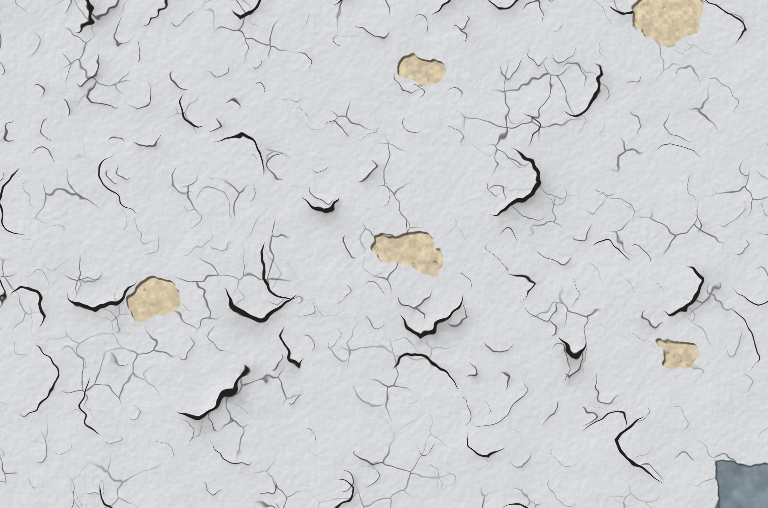
Give the GLSL for this texture, as a Shadertoy shader.

```glsl
// Pale grey wall paint, cracked into small curled flakes, with spots of bare plaster.

const vec2 LIGHT = vec2(-0.6, 0.8);

float hash(vec2 p) {
    return fract(sin(dot(p, vec2(127.1, 311.7))) * 43758.5453);
}

float noise(vec2 p) {
    vec2 i = floor(p), f = fract(p);
    f = f * f * (3.0 - 2.0 * f);
    return mix(mix(hash(i), hash(i + vec2(1, 0)), f.x),
               mix(hash(i + vec2(0, 1)), hash(i + vec2(1, 1)), f.x), f.y);
}

float fbm(vec2 p) {
    float sum = 0.0, amp = 0.53;
    for (int i = 0; i < 4; i++) {
        sum += amp * noise(p);
        p = mat2(1.6, 1.2, -1.2, 1.6) * p + 3.7;
        amp *= 0.5;
    }
    return sum;
}

// Distance to the nearest border of irregular cells
float cellBorder(vec2 p) {
    vec2 base = floor(p), nearest = vec2(0);
    float best = 9.0, border = 9.0;
    for (int pass = 0; pass < 2; pass++)
    for (int j = -2; j <= 2; j++)
    for (int i = -2; i <= 2; i++) {
        vec2 cell = base + vec2(i, j);
        vec2 r = cell + 0.1 + 0.8 * vec2(hash(cell), hash(cell + 41.3)) - p;
        vec2 across = r - nearest;
        if (pass == 0 && dot(r, r) < best) { best = dot(r, r); nearest = r; }
        if (pass == 1 && dot(across, across) > 1e-4)
            border = min(border, dot(0.5 * (r + nearest), normalize(across)));
    }
    return border;
}

// Scattered curled flake edges: x = open gap, y = cast shadow, z = bright rim
vec3 curls(vec2 p, float freq, float maxGap, float px) {
    vec3 result = vec3(0);
    vec2 base = floor(p * freq);
    for (int j = -1; j <= 1; j++)
    for (int i = -1; i <= 1; i++) {
        vec2 cell = base + vec2(i, j);
        vec2 q = p * freq - cell - 0.1 - 0.8 * vec2(hash(cell + 2.1), hash(cell + 8.4));
        float turn = 4.6 * (hash(cell + 13.7) - 0.5) - 0.7;
        vec2 n = q / max(length(q), 1e-3);
        float size = mix(length(q), abs(q.x) + abs(q.y), 0.3);
        float edge = (size - 0.2 - 0.28 * hash(cell + 21.9)) / freq;
        float taper = smoothstep(0.1, 0.95, dot(n, vec2(cos(turn), sin(turn))));
        float lift = taper * pow(hash(cell + 33.2), 1.4);
        float gap = maxGap * lift, facing = dot(n, -LIGHT);
        float open = 1.0 - smoothstep(gap - 0.6 * px, gap + 0.6 * px, abs(edge));
        float spread = (0.03 + 0.09 * lift) / freq;
        float shadow = step(0.0, edge) * exp(-edge / spread) * (0.35 + 0.65 * facing);
        float rim = step(edge, 0.0) * exp(edge * freq / 0.13) * facing;
        result = max(result, vec3(open * smoothstep(0.02, 0.2, lift),
                                  lift * shadow, lift * rim));
    }
    return result;
}

// Bare plaster spots, negative inside
float spotField(vec2 p, float aspect) {
    float d = 9.0;
    for (int i = 0; i < 5; i++) {
        float k = float(i);
        vec2 c = fract(vec2(0.53, 0.51) + k * vec2(0.34, 0.45)) * vec2(aspect, 1);
        d = min(d, length((p - c) * vec2(0.9, 1.15)) - 0.064 + 0.012 * k);
    }
    return d + 0.1 * (fbm(p * 15.0) - 0.5);
}

void mainImage(out vec4 fragColor, in vec2 fragCoord) {
    float px = 1.0 / iResolution.y, aspect = iResolution.x * px;
    vec2 p = fragCoord * px;

    // Paint with fine grain lit from the upper left
    float relief = fbm(p * 110.0) - fbm(p * 110.0 - LIGHT * 0.5);
    float swell = fbm(p * 12.0) - fbm(p * 12.0 - LIGHT * 0.25);
    vec3 paint = vec3(0.842, 0.848, 0.858) - 0.085 * relief - 0.06 * swell;

    // Jagged warp shared by all cracks
    vec2 warped = p + 0.08 * (vec2(fbm(p * 9.0), fbm(p * 9.0 + 17.0)) - 0.5);
    warped += 0.008 * (vec2(noise(p * 65.0), noise(p * 65.0 + 9.0)) - 0.5);

    // Short hairline branches
    float branch = cellBorder(warped * 13.0 + 5.0) / 13.0;
    float branchMask = smoothstep(0.55, 0.9, noise(p * 13.0 + 30.0));
    float hair = 1.0 - smoothstep(0.0, 0.0012 + 0.6 * px, branch);
    paint = mix(paint, vec3(0.28), 0.7 * hair * branchMask);

    // Small and large curled flakes, crowded in some areas
    float crowd = 0.45 + 0.55 * smoothstep(0.3, 0.65, noise(p * 4.0 + 12.0));
    vec3 small = curls(warped + 3.3, 13.0, 0.0017, px) * crowd;
    vec3 large = curls(warped + 7.1, 5.5, 0.0052, px) * vec3(1, crowd, crowd);
    paint *= 1.0 - 0.22 * small.y - 0.42 * large.y;
    paint *= 1.0 + 0.05 * small.z + 0.08 * large.z;
    vec3 col = mix(paint, vec3(0.22, 0.22, 0.21), 0.8 * small.x);
    col = mix(col, vec3(0.13, 0.13, 0.12), large.x);

    // Gritty plaster under a thin shaded paint edge
    float spot = spotField(p, aspect);
    float overhang = spotField(p + LIGHT * 0.005, aspect);
    vec3 plaster = vec3(0.83, 0.77, 0.655) * (0.84 + 0.32 * fbm(p * 120.0));
    plaster *= 1.0 - 0.25 * smoothstep(0.7, 0.9, fbm(p * 70.0 + 4.0));
    plaster *= 1.0 - 0.55 * smoothstep(-0.003, 0.002, overhang);
    col = mix(col, plaster, 1.0 - smoothstep(-px, px, spot));

    // Older blue-grey coat exposed in the lower right corner
    float corner = max(aspect - 0.1 - p.x, p.y - 0.09) + 0.03 * (fbm(p * 25.0) - 0.5);
    vec3 oldCoat = vec3(0.48, 0.53, 0.56) * (0.8 + 0.4 * fbm(p * 40.0));
    oldCoat *= 1.0 - 0.5 * smoothstep(-0.006, 0.0, corner);
    col = mix(col, oldCoat, 1.0 - smoothstep(-px, px, corner));

    fragColor = vec4(clamp(col, 0.0, 1.0), 1.0);
}
```
